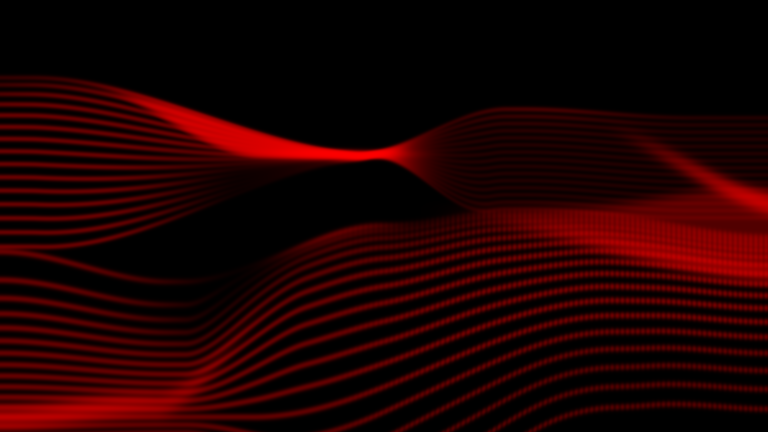
Write a WebGL 1 fragment shader that draws this background.

```glsl
precision highp float;
// Glowing red strands on black, woven into two rolling sheets.
// Each sheet spreads its strands between two smooth height curves;
// where the sheets fold or pinch, soft bands of light are added.
uniform vec2 u_resolution;

float ramp(float a, float b, float x) { return smoothstep(a, b, x); }

// Soft bell of the given width around zero
float bell(float d, float width) { return exp(-d * d / (width * width)); }

// Back sheet: pinches in the middle, then fans out again
float backSheet(float x, float y, float crest) {
  float span = 0.385 * (1.0 - ramp(0.05, 0.5, x)) + 0.225 * ramp(0.48, 0.64, x) + 0.006;
  float bend = mix(1.2, 1.0, ramp(0.0, 0.4, x));
  float light = 0.0;
  for (int i = 0; i < 15; i++) {
    float u = float(i) / 14.0;
    float strand = bell(y - crest - span * pow(u, bend), 0.0062);
    float fade = mix(0.5, 0.13, ramp(0.42, 0.6, x));
    fade *= 1.0 - 0.9 * ramp(0.12, 0.32, x) * ramp(0.25, 0.75, u) * (1.0 - ramp(0.42, 0.55, x));
    fade *= 1.0 + 1.3 * exp(-8.0 * u) * bell(x - 0.7, 0.12);
    fade *= mix(0.4, 1.0, ramp(0.0, 0.3, u + x));
    light += strand * fade;
  }
  return light;
}

// Front sheet: strands gather at the lower left and open to the right
float frontSheet(float x, float y) {
  float top = 0.58 + 0.07 * ramp(0.0, 0.22, x) - 0.13 * ramp(0.24, 0.5, x)
            - 0.03 * ramp(0.5, 0.65, x) + 0.055 * ramp(0.75, 1.0, x);
  float bottom = 0.965 - 0.235 * ramp(0.33, 0.8, x) + 0.015 * ramp(0.85, 1.0, x);
  float bend = 0.7 + 1.1 * ramp(0.24, 0.4, x) + 0.2 * ramp(0.7, 1.0, x);
  float beads = 1.0 + 0.22 * sin(940.0 * x) * ramp(0.4, 0.65, x);
  float light = 0.0;
  for (int i = 0; i < 18; i++) {
    float t = (float(i) + 0.01) / 12.0;
    float strand = bell(y - top - (bottom - top) * pow(t, bend), 0.0075);
    float hollow = bell(x - 0.31, 0.14) * (1.0 - ramp(0.1, 0.6, t));
    float fade = 0.48 * (1.0 - 0.93 * hollow);
    fade *= 1.0 - 0.35 * ramp(0.9, 1.3, t);
    fade *= mix(1.0, ramp(-0.1, 0.6, t), ramp(0.4, 0.55, x));
    light += strand * fade;
  }
  return light * beads;
}

// Bands of light along the folds
float folds(float x, float y, float crest) {
  // Bright wedge under the left crest, closing at the pinch
  float under = 0.2 + 0.16 * ramp(0.1, 0.34, x);
  float wedge = ramp(crest - 0.007, crest + 0.012, y) * (1.0 - ramp(under - 0.014, under + 0.012, y));
  float light = 1.25 * wedge * ramp(0.08, 0.26, x) * (1.0 - ramp(0.46, 0.54, x));
  light += 1.4 * bell(y - 0.357, 0.009) * bell(x - 0.42, 0.075);

  // Sweep rising out of the lower left corner
  float sweep = 0.968 - 0.03 * ramp(0.0, 0.2, x) - 0.27 * ramp(0.2, 0.4, x);
  light += 0.85 * bell(y - sweep, 0.028) * (1.0 - ramp(0.08, 0.38, x));

  // Haze on the right between two glowing ridges
  float ridge = 0.27 + 0.215 * ramp(0.72, 1.05, x);
  float shelf = 0.475 + 0.16 * ramp(0.5, 1.05, x);
  float roof = 0.475 - 0.04 * ramp(0.76, 0.97, x);
  float haze = ramp(roof - 0.02, roof + 0.025, y) * (1.0 - ramp(shelf - 0.01, shelf + 0.045, y));
  light += 0.38 * haze * ramp(0.53, 0.85, x);
  light += 0.95 * bell(y - ridge, 0.022) * ramp(0.78, 1.0, x);
  light += 0.4 * bell(y - shelf, 0.024) * ramp(0.6, 0.9, x);
  return light;
}

void main() {
  vec2 p = gl_FragCoord.xy / u_resolution;
  float x = p.x;
  float y = 1.0 - p.y; // measured down from the top edge
  float crest = 0.18 + 0.18 * ramp(0.04, 0.5, x) - 0.107 * ramp(0.46, 0.66, x)
              + 0.02 * ramp(0.68, 0.9, x);
  float light = backSheet(x, y, crest) + frontSheet(x, y) + folds(x, y, crest);
  float red = 1.0 - exp(-light);
  gl_FragColor = vec4(red, 0.0, 0.0, 1.0);
}
```
